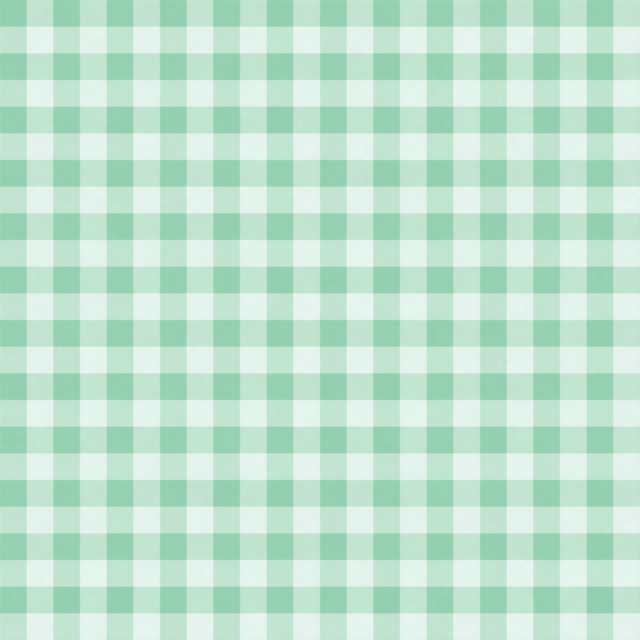
A WebGL 1 fragment shader for this pattern:

```glsl
precision highp float;
uniform vec2 u_resolution;

float hash(vec2 p) {
  return fract(sin(dot(p, vec2(127.1, 311.7))) * 43758.55);
}

float noise(vec2 p) {
  vec2 i = floor(p), f = fract(p);
  f = f * f * (3.0 - 2.0 * f);
  return mix(mix(hash(i), hash(i + vec2(1.0, 0.0)), f.x),
             mix(hash(i + vec2(0.0, 1.0)), hash(i + vec2(1.0, 1.0)), f.x), f.y);
}

// Coverage of bands filling the first half of every repeat
vec2 bands(vec2 t, float soft) {
  vec2 inside = 0.25 - abs(fract(t + 0.25) - 0.5);
  return smoothstep(-soft, soft, inside);
}

// Faint threads just inside the band edges, stronger in some bands
vec2 threads(vec2 t, float soft) {
  vec2 band = floor(t * 2.0);
  vec2 edge = 0.5 - abs(fract(t * 2.0) - 0.5);
  vec2 strength = vec2(hash(vec2(band.x, 3.0)), hash(vec2(7.0, band.y)));
  return strength * (1.0 - smoothstep(vec2(0.0), vec2(2.0 * soft), abs(edge - 0.13)));
}

void main() {
  vec2 uv = gl_FragCoord.xy / u_resolution;
  vec2 t = vec2(uv.x, 1.0 - uv.y) * 12.0;
  float soft = max(0.018, 8.0 / min(u_resolution.x, u_resolution.y));

  // Crossed translucent bands: pale, single and double coverage
  vec2 b = bands(t, soft);
  vec3 pale = vec3(0.892, 0.957, 0.928);
  vec3 single = vec3(0.756, 0.896, 0.815);
  vec3 crossed = vec3(0.584, 0.820, 0.690);
  vec3 color = mix(mix(pale, single, b.x), mix(single, crossed, b.x), b.y);

  // Slightly warm woven threads
  vec2 lines = threads(t, soft);
  color += vec3(0.006, -0.016, -0.010) * max(lines.x, lines.y * 0.7);

  // Subtle shade changes between cells and soft mottling
  color += (hash(floor(t * 2.0)) - 0.5) * 0.008;
  color += (noise(t * 8.0) - 0.5) * 0.012;

  gl_FragColor = vec4(color, 1.0);
}
```
